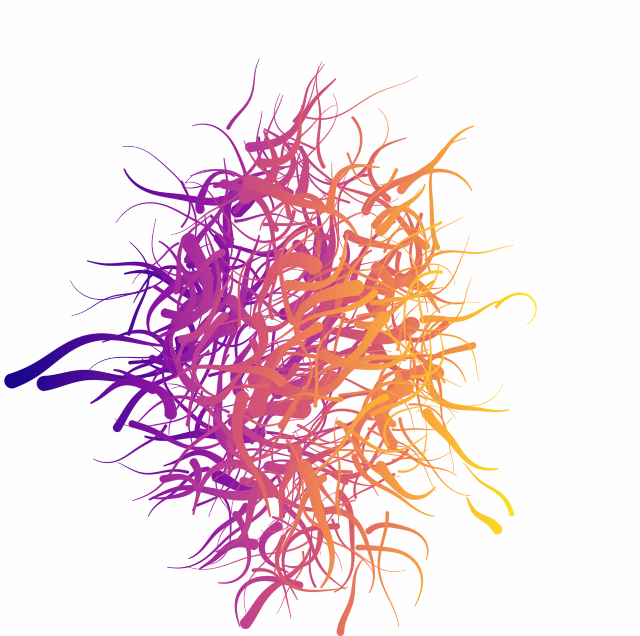
This background is drawn by a WebGL 1 fragment shader. Its source:

```glsl
precision highp float;
uniform vec2 u_resolution;

vec3 hash3(float n) {
  vec3 h = fract(n * vec3(0.1031, 0.1130, 0.0973));
  h += dot(h, h.yzx + 33.33);
  return fract((h.xxy + h.yzz) * h.zyx);
}

// Indigo, violet, magenta, coral, orange, yellow
vec3 heat(float t) {
  vec3 c = mix(vec3(0.10, 0.02, 0.55), vec3(0.53, 0.07, 0.64), clamp(t / 0.27, 0.0, 1.0));
  c = mix(c, vec3(0.73, 0.24, 0.58), clamp((t - 0.27) / 0.15, 0.0, 1.0));
  c = mix(c, vec3(0.83, 0.33, 0.45), clamp((t - 0.42) / 0.12, 0.0, 1.0));
  c = mix(c, vec3(0.92, 0.48, 0.35), clamp((t - 0.54) / 0.11, 0.0, 1.0));
  c = mix(c, vec3(0.99, 0.70, 0.20), clamp((t - 0.65) / 0.16, 0.0, 1.0));
  return mix(c, vec3(0.96, 0.95, 0.10), clamp((t - 0.81) / 0.15, 0.0, 1.0));
}

// Distance to a wavy arc around its midpoint, tapering along its direction
float strand(vec2 offset, vec2 along, float len, float bend, float width) {
  vec2 t = normalize(along);
  vec2 n = vec2(-t.y, t.x) * sign(bend);
  float radius = len / abs(bend);
  vec2 q = vec2(dot(offset, t), radius - dot(offset, n));
  float s = atan(q.x, q.y) * radius;
  float u = clamp(s / len, -0.5, 0.5);
  float wave = 0.04 * len * sin(7.0 * u + 40.0 * bend);
  float taper = mix(1.0, 0.15, u + 0.5);
  return length(vec2(length(q) - radius - wave, s - u * len)) - width * taper;
}

// Long limbs that reach beyond the main tangle
float limbs(vec2 p) {
  float d = strand(p - vec2(0.13, 0.455), vec2(1.0, 0.25), 0.25, -0.6, 0.012);
  d = min(d, strand(p - vec2(0.16, 0.405), vec2(1.0, 0.1), 0.18, 0.3, 0.012));
  d = min(d, strand(p - vec2(0.73, 0.505), vec2(1.0, 0.25), 0.13, 0.2, 0.006));
  d = min(d, strand(p - vec2(0.825, 0.535), vec2(1.0, -0.6), 0.11, -3.6, 0.003));
  d = min(d, strand(p - vec2(0.485, 0.855), vec2(0.45, 0.9), 0.10, 0.1, 0.003));
  d = min(d, strand(p - vec2(0.39, 0.85), vec2(0.4, 0.9), 0.12, 0.2, 0.003));
  d = min(d, strand(p - vec2(0.685, 0.755), vec2(1.0, 0.9), 0.15, -0.5, 0.007));
  d = min(d, strand(p - vec2(0.755, 0.19), vec2(-0.7, 0.7), 0.07, -0.3, 0.008));
  d = min(d, strand(p - vec2(0.77, 0.235), vec2(-0.7, 0.7), 0.11, 0.4, 0.004));
  d = min(d, strand(p - vec2(0.44, 0.08), vec2(0.7, 0.8), 0.16, 0.3, 0.009));
  return min(d, strand(p - vec2(0.55, 0.065), vec2(0.3, 1.0), 0.12, -0.5, 0.006));
}

float coverage(float d) {
  float px = 0.7 / u_resolution.y;
  return 1.0 - smoothstep(-px, px, d);
}

void main() {
  vec2 p = gl_FragCoord.xy / u_resolution.y;
  float cover = coverage(limbs(p));
  float depth = 0.0;

  // Tangle of jittered cells, layered from back to front
  const float LAYERS = 28.0;
  const float CELL = 0.145;
  for (float layer = 0.0; layer < LAYERS; layer++) {
    vec2 shift = hash3(layer + 5.0).xy;
    vec2 base = floor(p / CELL + shift - 0.5);
    for (float k = 0.0; k < 4.0; k++) {
      vec2 id = base + vec2(mod(k, 2.0), floor(k / 2.0));
      float seed = id.x + 37.0 * id.y + 411.0 * layer + 60.0;
      vec3 place = hash3(seed);
      vec3 form = hash3(seed + 0.37);
      vec3 turn = hash3(seed + 0.71) - 0.5;
      vec2 middle = (id + 0.5 - shift + (place.xy - 0.5) * 0.34) * CELL;
      vec2 q = (middle - vec2(0.465, 0.45)) / vec2(0.285, 0.39);
      float r = length(q);

      // Diagonal streaks inside, outward growth near the rim
      vec2 streak = vec2(0.78, 0.62) * (turn.x < 0.0 ? -1.0 : 1.0);
      vec2 along = mix(streak, q, smoothstep(0.3, 1.0, r)) + turn.yz * 1.5;
      float bend = (form.z - 0.5) * 5.0;
      bend += bend < 0.0 ? -0.15 : 0.15;
      float width = (0.0018 + 0.0095 * form.y * form.y * form.y) * mix(1.6, 0.85, min(r, 1.0));
      float d = strand(p - middle, along, mix(0.09, 0.2, form.x), bend, width);

      float a = coverage(d) * step(r, 0.6 + 0.48 * place.z);
      float z = (layer / LAYERS * 2.0 - 1.0) * sqrt(max(0.0, 1.0 - r * r));
      depth = mix(depth, z, a);
      cover = mix(cover, 1.0, a);
    }
  }

  // Colour follows position across the canvas, shifted by depth
  float warmth = p.x * 1.17 - 0.04 - 0.08 * (p.y - 0.45) + 0.17 * depth;
  gl_FragColor = vec4(mix(vec3(1.0, 0.997, 0.997), heat(warmth), cover), 1.0);
}
```
